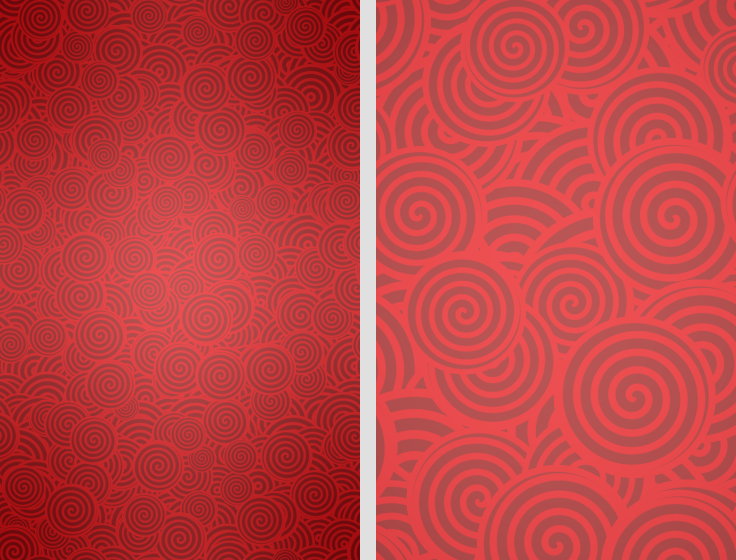
Left, the full canvas; right, a detail of the centre.
Write a WebGL 2 fragment shader that draws this pattern.

```glsl
#version 300 es
precision highp float;

// Overlapping spiral discs above a bed of ringed fans, in reds lit from the middle.
// Every cell of a wrapped grid owns one fan and perhaps one spiral; at each
// sample the frontmost disc wins, and four samples smooth the overlaps.

uniform vec2 u_resolution;
out vec4 fragColor;

const float TAU = 6.2831853;
const vec2 GRID = vec2(12.0, 19.0);

float hash(vec2 cell, float seed) {
    return fract(sin(dot(cell, vec2(127.1, 311.7)) + seed * 74.7) * 43758.5453);
}

// Coverage of the light stripe centred on each half-integer of turns
float stripe(float turns, float pitch, float pixel) {
    float offset = abs(fract(turns) - 0.5);
    return clamp((0.21 - offset) * pitch / pixel + 0.5, 0.0, 1.0);
}

float fanLight(float dist, float radius, float pixel) {
    float pitch = radius / 4.7;
    return stripe(dist / pitch, pitch, pixel);
}

float spiralLight(vec2 d, float radius, float spin, float phase, float pixel) {
    float pitch = radius / 4.6;
    float dist = length(d);
    float turns = dist / pitch + spin * atan(d.y, d.x) / TAU + phase;
    float rim = clamp((dist - radius + 0.4 * pitch) / pixel + 0.5, 0.0, 1.0);
    return max(stripe(turns, pitch, pixel), rim);
}

// Light-line amount of the frontmost disc at p (canvas widths)
float discs(vec2 p, vec2 cellSize, float pixel) {
    vec2 home = floor(p / cellSize);
    float front = -100.0;
    float light = 1.0;
    for (int j = -2; j <= 2; j++) {
        for (int i = -2; i <= 2; i++) {
            vec2 cell = home + vec2(i, j);
            vec2 id = mod(cell, GRID);

            // Fans: lower ones lie in front, like scales
            vec2 jitter = 0.15 + 0.7 * vec2(hash(id, 1.0), hash(id, 2.0));
            vec2 d = p - (cell + jitter) * cellSize;
            float radius = mix(0.070, 0.095, hash(id, 3.0));
            if (length(d) < radius && d.y > front) {
                front = d.y;
                light = fanLight(length(d), radius, pixel);
            }

            // Spirals: stacked at random above all fans
            if (hash(id, 4.0) > 0.62) continue;
            jitter = vec2(hash(id, 5.0), hash(id, 6.0));
            d = p - (cell + jitter) * cellSize;
            radius = mix(0.032, 0.076, sqrt(hash(id, 7.0)));
            float level = 10.0 + hash(id, 8.0);
            if (length(d) < radius && level > front) {
                front = level;
                float spin = hash(id, 9.0) < 0.5 ? -1.0 : 1.0;
                light = spiralLight(d, radius, spin, hash(id, 10.0), pixel);
            }
        }
    }
    return light;
}

void main() {
    float pixel = 1.0 / u_resolution.x;
    vec2 cellSize = vec2(1.0, u_resolution.y / u_resolution.x) / GRID;

    // Four samples per pixel
    float light = 0.0;
    for (int k = 0; k < 4; k++) {
        vec2 shift = vec2(k % 2, k / 2) * 0.5 - 0.25;
        light += 0.25 * discs((gl_FragCoord.xy + shift) * pixel, cellSize, pixel);
    }

    // Periodic glow: bright middle, dark corners
    vec2 edge = 0.5 + 0.5 * cos(TAU * gl_FragCoord.xy / u_resolution);
    float glow = 1.05 - 0.36 * edge.x - 0.62 * edge.y;

    vec3 fillColor = mix(vec3(0.39, 0.01, 0.02), vec3(0.71, 0.32, 0.32), glow);
    vec3 lineColor = mix(vec3(0.63, 0.03, 0.04), vec3(0.92, 0.30, 0.31), glow);
    fragColor = vec4(mix(fillColor, lineColor, light), 1.0);
}
```
